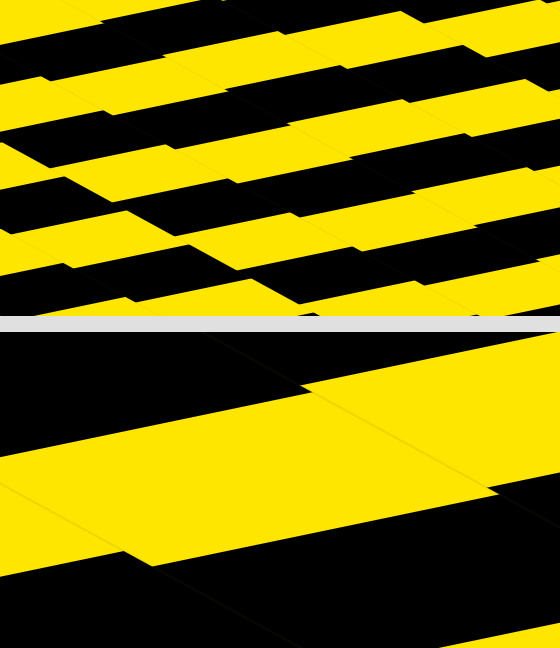
Top, the full canvas; bottom, a detail of the centre.
A Shadertoy shader for this pattern:

```glsl
// Hazard stripes: a field of black and yellow bars cut into tilted strips,
// each strip slid along its seam by its own amount so the bars break in steps.
// Both the bars and the seams are antialiased from their distances.

const vec3 YELLOW = vec3(1.0, 0.9, 0.0);
const vec3 BLACK = vec3(0.0);
const vec3 SEAM_TINT = vec3(0.36, 0.34, 0.08);

// Lengths are fractions of the canvas height.
const float TILT = 0.5;             // seam angle below horizontal, radians
const float STRIP_WIDTH = 0.2424;   // distance between seams
const float FIRST_SEAM = -0.6343;   // position of seam 0 across the strips
const float PERIOD = 0.4493;        // one black and one yellow bar along a seam
const float LEAN = 0.634;           // periods a bar advances over one strip
const float SEAM_HALF_WIDTH = 0.0012;
const float SEAM_STRENGTH = 0.09;

// Slide of each strip, in periods, starting with strip -1.
const float SLIDES[8] = float[8](0.144, 0.860, 0.877, 0.587,
                                 0.188, 0.879, 0.699, 0.392);

// Coverage of a soft edge: 0 outside, 1 inside.
float coverage(float dist, float pixel) {
    return clamp(dist / pixel + 0.5, 0.0, 1.0);
}

// Amount of yellow in one strip, with its bars extended past its seams.
float yellowBars(float along, float across, float strip, float pixel) {
    float slide = SLIDES[(int(strip) + 1) & 7];
    float phase = along / PERIOD - LEAN * (across - strip) - slide;
    float inside = 0.25 - abs(fract(phase + 0.25) - 0.5);
    float phaseSlope = length(vec2(1.0 / PERIOD, LEAN / STRIP_WIDTH));
    return coverage(inside / phaseSlope, pixel);
}

void mainImage(out vec4 fragColor, in vec2 fragCoord) {
    float pixel = 1.0 / iResolution.y;
    vec2 p = fragCoord * pixel;
    p.y = 1.0 - p.y;

    // Axes along the seams and across the strips, the latter counted in strips.
    vec2 seamDir = vec2(cos(TILT), sin(TILT));
    float along = dot(p, seamDir);
    float across = (dot(p, vec2(seamDir.y, -seamDir.x)) - FIRST_SEAM) / STRIP_WIDTH;

    // Blend the two strips that meet at the nearest seam.
    float seam = floor(across + 0.5);
    float seamDist = (across - seam) * STRIP_WIDTH;
    float yellow = mix(yellowBars(along, across, seam - 1.0, pixel),
                       yellowBars(along, across, seam, pixel),
                       coverage(seamDist, pixel));
    vec3 color = mix(BLACK, YELLOW, yellow);

    // Faint hairline where strips join.
    float hairline = coverage(SEAM_HALF_WIDTH - abs(seamDist), pixel);
    color = mix(color, SEAM_TINT, SEAM_STRENGTH * hairline);

    fragColor = vec4(color, 1.0);
}
```
